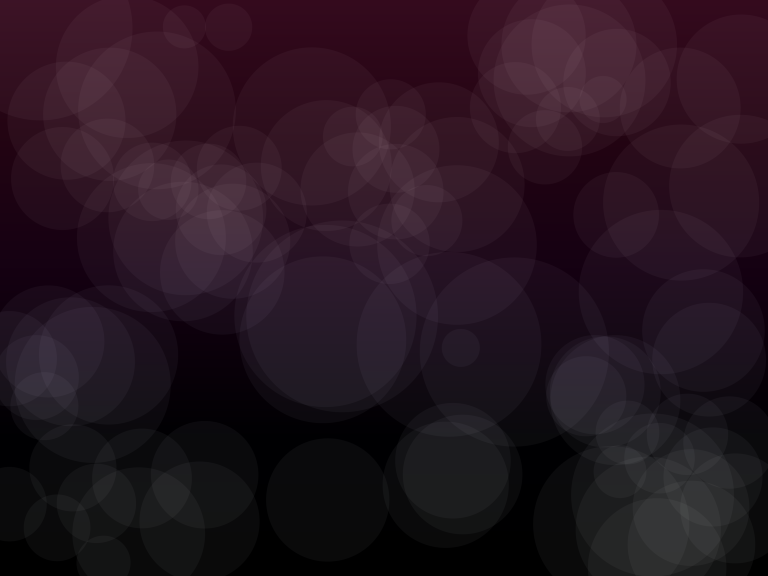
Reproduce this background procedurally as a Shadertoy shader.

```glsl
// Translucent bokeh discs drifting over a wine-to-black vertical gradient.
// Each cluster scatters its discs on a golden-angle spiral, with radii from
// a golden-ratio sequence; every disc adds one faint veil of light.

#define DISC_ALPHA   0.041
#define EDGE_PIXELS  1.3
#define WINE_TOP     vec3(0.205, 0.040, 0.115)
#define WINE_DEEP    vec3(0.135, 0.014, 0.070)
#define PLUM_MIDDLE  vec3(0.082, 0.002, 0.070)
#define NIGHT_LOW    vec3(0.000, 0.000, 0.008)
#define VEIL_WARM    vec3(0.98, 0.88, 0.92)
#define VEIL_VIOLET  vec3(0.88, 0.84, 1.00)
#define VEIL_GREY    vec3(0.94, 0.96, 0.96)

const float GOLDEN_ANGLE = 2.39996;
const float GOLDEN_RATIO = 0.61803;

// Vertical backdrop, from black at the foot to wine at the top
vec3 backdrop(float y) {
    vec3 color = mix(vec3(0.0), NIGHT_LOW, smoothstep(0.0, 0.24, y));
    color = mix(color, PLUM_MIDDLE, clamp((y - 0.24) / 0.30, 0.0, 1.0));
    color = mix(color, WINE_DEEP, clamp((y - 0.54) / 0.22, 0.0, 1.0));
    return mix(color, WINE_TOP, clamp((y - 0.76) / 0.24, 0.0, 1.0));
}

// Colour of the light in a veil at a given height
vec3 veilTint(float y) {
    vec3 tint = mix(VEIL_GREY, VEIL_VIOLET, smoothstep(0.12, 0.40, y));
    return mix(tint, VEIL_WARM, smoothstep(0.42, 0.65, y));
}

// Number of discs covering p; radii holds the smallest and largest radius
float cluster(vec2 p, vec2 center, vec2 spread, vec2 radii, int count, float phase) {
    float edge = EDGE_PIXELS / iResolution.y;
    float cover = 0.0;
    for (int i = 0; i < count; i++) {
        float k = float(i);
        float angle = k * GOLDEN_ANGLE + phase;
        float reach = sqrt((k + 0.5) / float(count));
        vec2 disc = center + spread * reach * vec2(cos(angle), sin(angle));
        float radius = mix(radii.x, radii.y, fract((k + 1.0) * GOLDEN_RATIO + phase));
        cover += 1.0 - smoothstep(-0.5 * edge, 0.5 * edge, length(p - disc) - radius);
    }
    return cover;
}

// Upper band: rich overlaps on the left, looser groups on the right
float upperDiscs(vec2 p) {
    float n = cluster(p, vec2(0.070, 0.951), vec2(0.0), vec2(0.160), 1, 0.0);
    n += cluster(p, vec2(0.347, 0.960), vec2(0.06, 0.03), vec2(0.036, 0.042), 2, 3.6);
    n += cluster(p, vec2(0.205, 0.770), vec2(0.13, 0.13), vec2(0.06, 0.15), 7, 2.0);
    n += cluster(p, vec2(0.365, 0.620), vec2(0.11, 0.11), vec2(0.05, 0.14), 10, 0.7);
    n += cluster(p, vec2(0.610, 0.740), vec2(0.12, 0.08), vec2(0.04, 0.14), 6, 1.5);
    n += cluster(p, vec2(0.750, 0.650), vec2(0.10, 0.12), vec2(0.06, 0.15), 6, 4.4);
    n += cluster(p, vec2(0.964, 0.852), vec2(0.11, 0.12), vec2(0.04, 0.14), 9, 0.3);
    n += cluster(p, vec2(1.160, 0.705), vec2(0.18, 0.24), vec2(0.07, 0.15), 7, 5.2);
    return n;
}

// Lower half: large central discs and groups in both corners
float lowerDiscs(vec2 p) {
    float n = cluster(p, vec2(0.569, 0.436), vec2(0.03, 0.04), vec2(0.14, 0.175), 3, 1.9);
    n += cluster(p, vec2(0.850, 0.380), vec2(0.09, 0.06), vec2(0.155, 0.165), 2, 0.3);
    n += cluster(p, vec2(0.800, 0.396), vec2(0.0), vec2(0.033), 1, 0.0);
    n += cluster(p, vec2(0.785, 0.180), vec2(0.02, 0.05), vec2(0.10, 0.115), 3, 1.4);
    n += cluster(p, vec2(0.569, 0.132), vec2(0.0), vec2(0.107), 1, 0.0);
    n += cluster(p, vec2(0.108, 0.354), vec2(0.10, 0.08), vec2(0.05, 0.15), 7, 1.0);
    n += cluster(p, vec2(0.210, 0.115), vec2(0.20, 0.11), vec2(0.045, 0.12), 9, 2.7);
    n += cluster(p, vec2(1.042, 0.314), vec2(0.04, 0.02), vec2(0.06, 0.13), 4, 0.9);
    n += cluster(p, vec2(1.236, 0.410), vec2(0.05, 0.04), vec2(0.09, 0.11), 2, 2.2);
    n += cluster(p, vec2(1.160, 0.145), vec2(0.14, 0.14), vec2(0.045, 0.15), 13, 3.3);
    return n;
}

void mainImage(out vec4 fragColor, in vec2 fragCoord) {
    vec2 p = fragCoord / iResolution.y;

    // Stacked veils blend towards their tint with each covering disc
    float cover = upperDiscs(p) + lowerDiscs(p);
    float veil = 1.0 - pow(1.0 - DISC_ALPHA, cover);
    vec3 color = mix(backdrop(p.y), veilTint(p.y), veil);

    fragColor = vec4(color, 1.0);
}
```
